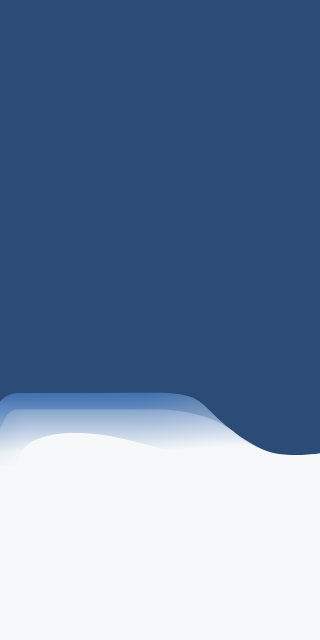
This background is drawn by a WebGL 2 fragment shader. Its source:

```glsl
#version 300 es
precision highp float;
// Layered pale waves with soft blue gradients rising under a deep blue field.

uniform vec2 u_resolution;
out vec4 fragColor;

// Smooth curve through knots of (x, height, slope), joined by cubic Hermite spans.
float waveHeight(float x, vec3 knots[9]) {
  float height = knots[0].y;
  for (int i = 0; i < 8; i++) {
    vec3 a = knots[i], b = knots[i + 1];
    if (x < a.x) break;
    float span = b.x - a.x;
    float t = clamp((x - a.x) / span, 0.0, 1.0);
    float s = 1.0 - t;
    height = mix(a.y, b.y, t * t * (3.0 - 2.0 * t))
           + span * t * s * (a.z * s - b.z * t);
  }
  return height;
}

// Antialiased coverage of the region below a wave.
float coverage(float depth) {
  float pixel = length(vec2(dFdx(depth), dFdy(depth)));
  return clamp(depth / max(pixel, 1e-5) + 0.5, 0.0, 1.0);
}

void main() {
  // One unit is the canvas width; the height spans two units.
  vec2 p = gl_FragCoord.xy / u_resolution * vec2(1.0, 2.0);

  float back = waveHeight(p.x, vec3[9](
    vec3(0.0, 0.745, 1.1), vec3(0.065, 0.772, 0.0), vec3(0.49, 0.7727, 0.0),
    vec3(0.594, 0.7604, -0.3), vec3(0.667, 0.7057, -1.0), vec3(0.755, 0.633, -0.65),
    vec3(0.859, 0.5835, -0.2), vec3(0.932, 0.578, 0.0), vec3(1.0, 0.583, 0.13)));
  float middle = waveHeight(p.x, vec3[9](
    vec3(0.0, 0.656, 3.0), vec3(0.065, 0.7206, 0.0), vec3(0.49, 0.7206, 0.0),
    vec3(0.625, 0.7018, -0.27), vec3(0.716, 0.6615, -0.65), vec3(0.755, 0.631, -0.7),
    vec3(0.859, 0.5825, -0.2), vec3(0.932, 0.578, 0.0), vec3(1.0, 0.583, 0.13)));
  float front = waveHeight(p.x, vec3[9](
    vec3(0.045, 0.537, 3.0), vec3(0.117, 0.6276, 0.4), vec3(0.234, 0.6471, 0.0),
    vec3(0.39, 0.6276, -0.23), vec3(0.547, 0.5885, -0.2), vec3(0.7, 0.56, -0.15),
    vec3(0.8, 0.547, -0.1), vec3(0.9, 0.54, -0.05), vec3(1.0, 0.537, 0.0)));

  vec3 deepBlue = vec3(0.163, 0.298, 0.463);
  vec3 paper = vec3(0.965, 0.973, 0.982);
  float rightward = smoothstep(0.4, 0.75, p.x);

  // Each layer fades downward into the paper colour.
  float backFade = clamp((0.773 - p.y) / 0.232, 0.0, 1.0);
  vec3 backBlue = mix(vec3(0.25, 0.44, 0.69), vec3(0.36, 0.5, 0.68), rightward);
  vec3 backColor = mix(backBlue, paper, pow(backFade, 1.1));

  float middleFade = clamp((0.7206 - p.y) / 0.135 + 0.15 * rightward, 0.0, 1.0);
  vec3 middleColor = mix(vec3(0.53, 0.645, 0.8), paper, middleFade);
  // The left rim keeps a longer fade.
  middleColor = mix(middleColor, backColor, 0.35 * (1.0 - smoothstep(0.0, 0.09, p.x)));

  vec3 color = mix(deepBlue, backColor, coverage(back - p.y));
  color = mix(color, middleColor, coverage(middle - p.y));
  color = mix(color, paper, coverage(front - p.y));
  fragColor = vec4(color, 1.0);
}
```
